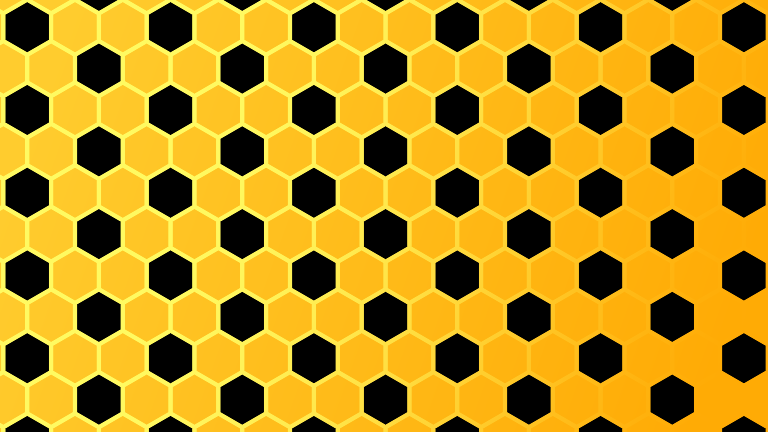
Write a Shadertoy shader that draws this pattern.

```glsl
// Honeycomb of pointy-top hexagons; every third cell of each row is black.
// Cells come from two interleaved rectangular lattices, and the bright
// borders between them fade into an amber gradient toward the lower right.

// Distance from a cell centre: 0.5 on the border shared by two cells.
float hexDistance(vec2 p) {
    p = abs(p);
    return max(p.x, dot(p, vec2(0.5, 0.8660254)));
}

// Lattice coordinates of the nearest cell centre, in whole or half steps.
vec2 nearestCell(vec2 p, vec2 period) {
    vec2 even = round(p / period);
    vec2 odd = floor(p / period) + 0.5;
    vec2 toEven = p - even * period;
    vec2 toOdd = p - odd * period;
    return dot(toEven, toEven) < dot(toOdd, toOdd) ? even : odd;
}

void mainImage(out vec4 fragColor, in vec2 fragCoord) {
    vec2 uv = fragCoord / iResolution.xy;

    // Position in cell widths, measured from a black cell at the upper left
    float cellWidth = 0.1106;
    vec2 p = (fragCoord / iResolution.y - vec2(0.063, 0.937)) / cellWidth;
    float pixel = 1.0 / (iResolution.y * cellWidth);

    vec2 period = vec2(1.0, sqrt(3.0));
    vec2 cell = nearestCell(p, period);
    float d = hexDistance(p - cell * period);
    float inside = 1.0 - smoothstep(-0.5 * pixel, 0.5 * pixel, d - 0.454);

    // Odd rows shift the black cells by one and a half cells
    bool isBlack = mod(round(cell.x - 3.0 * cell.y), 3.0) < 0.5;

    // Amber ground, and borders that dissolve into it
    float slope = uv.x + 0.2 * (0.5 - uv.y);
    vec3 amber = mix(vec3(1.0, 0.80, 0.18), vec3(1.0, 0.67, 0.02), clamp(slope, 0.0, 1.0));
    vec3 border = mix(vec3(1.0, 0.98, 0.38), amber, smoothstep(0.2, 1.05, slope));

    vec3 fill = isBlack ? vec3(0.0) : amber;
    fragColor = vec4(mix(border, fill, inside), 1.0);
}
```
